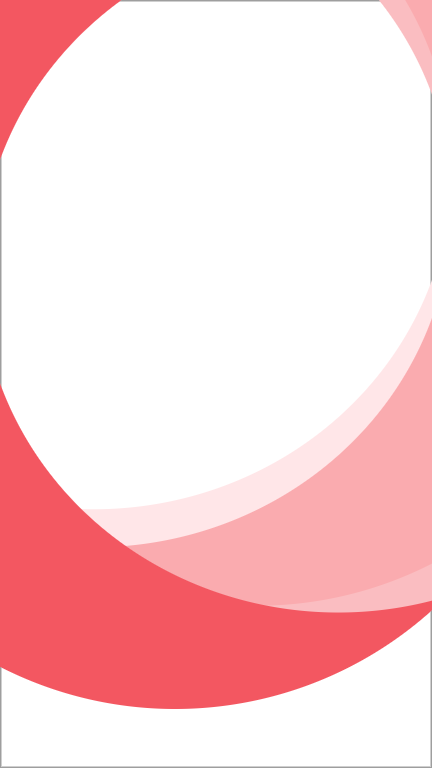
This background is drawn by a Shadertoy shader. Its source:

```glsl
float cover(float dist) {
    return clamp(0.5 - dist * iResolution.x, 0.0, 1.0);
}

// Disc with a slightly flattened ellipse cut out of its upper right
float crescent(vec2 p) {
    float disc = length(p - vec2(0.405, 1.0255)) - 0.8889;
    vec2 radii = vec2(0.8287, 0.7894);
    float hole = (length((p - vec2(0.783, 1.1493)) / radii) - 1.0) * radii.y;
    return cover(max(disc, -hole));
}

void mainImage(out vec4 fragColor, in vec2 fragCoord) {
    // Canvas is one unit wide and 16/9 high
    vec2 size = vec2(1.0, 16.0 / 9.0);
    vec2 p = fragCoord / iResolution.xy * size;
    vec2 mirrored = vec2(1.0 - p.x, p.y);

    float pale = crescent(mirrored - vec2(0.0, 0.239));
    float pink = crescent(mirrored - vec2(0.0, 0.151));
    float red = crescent(p);

    // Translucent crescents multiply where they overlap
    vec3 color = mix(vec3(1.0), vec3(1.0, 0.902, 0.908), pale);
    color *= mix(vec3(1.0), vec3(0.98, 0.743, 0.755), pink);
    color = mix(color, vec3(0.953, 0.341, 0.38), red);

    // Thin grey frame on the bare paper
    vec2 inset = min(p, size - p);
    float frame = cover(min(inset.x, inset.y) - 1.0 / 288.0);
    frame *= 1.0 - max(red, max(pale, pink));
    color *= mix(1.0, 0.62, frame);

    fragColor = vec4(color, 1.0);
}
```
